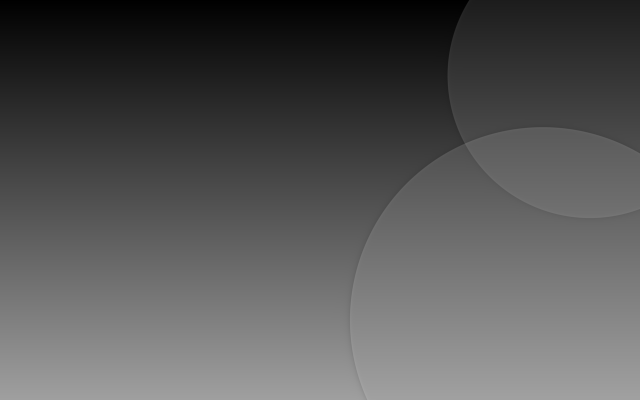
Write a Shadertoy shader that draws this background.

```glsl
// Positions and sizes are in canvas heights.
const float BOTTOM_GRAY = 0.625;
const vec2 UPPER_CENTER = vec2(1.475, 0.811);
const float UPPER_RADIUS = 0.356;
const vec2 LOWER_CENTER = vec2(1.357, 0.200);
const float LOWER_RADIUS = 0.482;
const float UPPER_OPACITY = 0.17;
const float LOWER_OPACITY = 0.20;
const float DISC_GRAY = 0.65;
const float SHADOW_WIDTH = 0.006;
const float SHADOW_STRENGTH = 0.10;
const float RIM_WIDTH = 0.003;
const float RIM_STRENGTH = 0.035;

// Translucent disc with a soft outer shadow and a thin light rim
float addDisc(float gray, vec2 p, vec2 center, float radius, float opacity, float pixel) {
    float d = length(p - center) - radius;
    float inside = 1.0 - smoothstep(-0.75 * pixel, 0.75 * pixel, d);
    float shadow = exp(-max(d, 0.0) / SHADOW_WIDTH) * (1.0 - inside);
    float rim = exp(-max(-d, 0.0) / RIM_WIDTH) * inside;
    gray *= 1.0 - SHADOW_STRENGTH * shadow;
    gray = mix(gray, DISC_GRAY, opacity * inside);
    return gray + RIM_STRENGTH * rim;
}

void mainImage(out vec4 fragColor, in vec2 fragCoord) {
    float pixel = 1.0 / iResolution.y;
    vec2 p = fragCoord * pixel;
    // Keep the layout anchored to the 8:5 frame
    p.x *= 1.6 * iResolution.y / iResolution.x;

    // Vertical backdrop, black at the top
    float gray = BOTTOM_GRAY * (1.0 - p.y);

    gray = addDisc(gray, p, UPPER_CENTER, UPPER_RADIUS, UPPER_OPACITY, pixel);
    gray = addDisc(gray, p, LOWER_CENTER, LOWER_RADIUS, LOWER_OPACITY, pixel);

    fragColor = vec4(vec3(clamp(gray, 0.0, 1.0)), 1.0);
}
```
